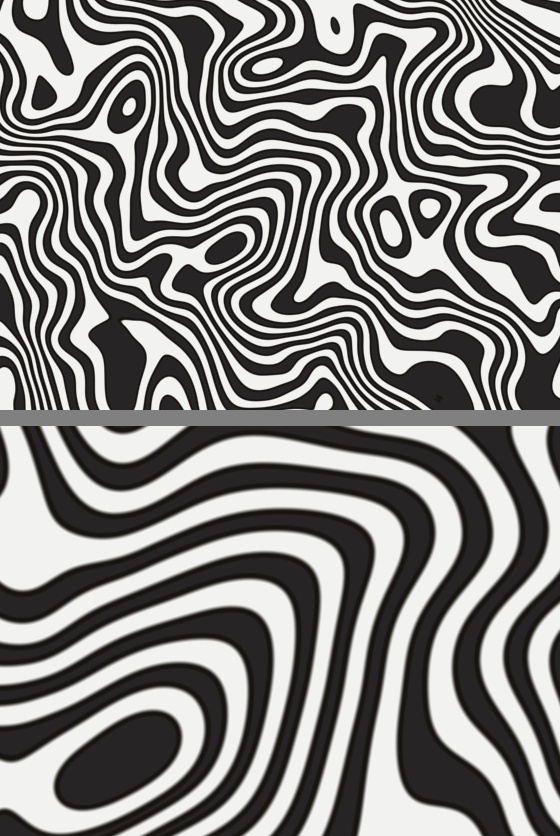
Top: the whole. Bottom: its middle third, enlarged.
A WebGL 1 fragment shader for this pattern:

```glsl
precision highp float;

uniform vec2 u_resolution;

// Random unit direction for a lattice corner
vec2 cornerDirection(vec2 cell) {
  vec3 q = fract(cell.xyx * vec3(0.1031, 0.1030, 0.0973));
  q += dot(q, q.yzx + 33.33);
  return normalize(fract((q.xx + q.yz) * q.zy) * 2.0 - 0.999);
}

float gradientNoise(vec2 p) {
  vec2 cell = floor(p);
  vec2 f = p - cell;
  vec2 blend = f * f * f * (f * (f * 6.0 - 15.0) + 10.0);
  vec2 right = vec2(1.0, 0.0);
  vec2 up = vec2(0.0, 1.0);
  float bottom = mix(dot(cornerDirection(cell), f),
                     dot(cornerDirection(cell + right), f - right), blend.x);
  float top = mix(dot(cornerDirection(cell + up), f - up),
                  dot(cornerDirection(cell + 1.0), f - 1.0), blend.x);
  return mix(bottom, top, blend.y);
}

// Height field whose contour lines become the stripes
float terrain(vec2 p) {
  vec2 warp = vec2(gradientNoise(p * 3.1 + 41.7), gradientNoise(p * 3.1 + 87.2));
  vec2 q = p + 0.09 * warp;
  vec2 turned = mat2(0.8, 0.6, -0.6, 0.8) * q;
  float slope = dot(q, vec2(10.5, 11.0));
  float hills = 5.6 * gradientNoise(q * 3.4 + 13.4);
  float knolls = 2.5 * gradientNoise(turned * 6.0 + 29.1);
  return slope + hills + knolls;
}

void main() {
  vec2 p = gl_FragCoord.xy / u_resolution.y;

  // Signed distance to the nearest stripe edge, positive inside the ink
  float h = terrain(p);
  float stepSize = 0.001;
  vec2 steepness = vec2(terrain(p + vec2(stepSize, 0.0)) - h,
                        terrain(p + vec2(0.0, stepSize)) - h) / stepSize;
  float edge = (abs(fract(h) - 0.5) - 0.232) / max(length(steepness), 1.5);

  // Ink deepens in a narrow rim beside the paper
  vec3 paper = vec3(0.95, 0.95, 0.94);
  vec3 rimInk = vec3(0.09, 0.08, 0.07);
  vec3 ink = mix(rimInk, vec3(0.15, 0.14, 0.14), smoothstep(0.0035, 0.006, edge));

  float softness = max(0.0022, 0.75 / u_resolution.y);
  gl_FragColor = vec4(mix(paper, ink, smoothstep(-softness, softness, edge)), 1.0);
}
```
